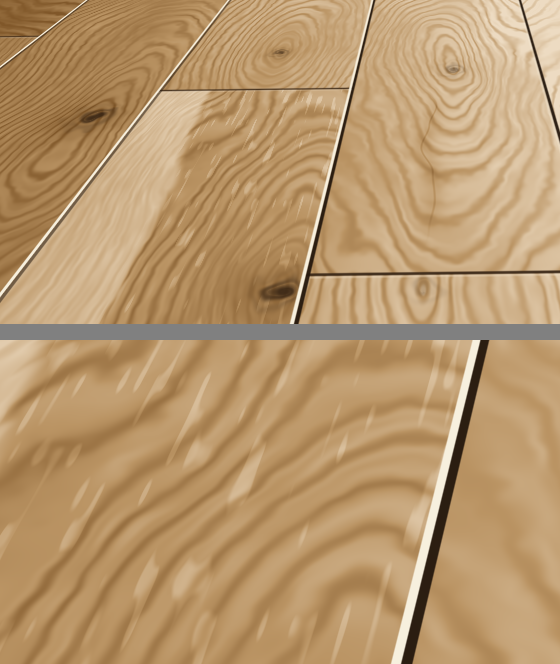
Top, the full canvas; bottom, a detail of the centre.
Write a Shadertoy shader that draws this texture.

```glsl
// Oak plank floor in perspective: staggered boards, knots, ring grain and bevelled seams.

const vec3 BROWN = vec3(0.50, 0.34, 0.16);
const vec3 HONEY = vec3(0.73, 0.58, 0.39);
const vec3 PALE  = vec3(0.93, 0.86, 0.76);
const vec3 BARK  = vec3(0.20, 0.13, 0.07);

const float BOARD_LENGTH = 3.5;
// Depth of the end joint in each lane, left to right
const float JOINTS[5] = float[](4.97, 6.0, 4.2, 2.77, 6.0);
// Knots: across, depth, radius, darkness
const vec4 KNOTS[5] = vec4[](
    vec4(-1.228, 3.92, 0.085, 1.0), vec4(-0.462, 4.67, 0.045, 0.7),
    vec4(-0.071, 2.69, 0.065, 1.0), vec4(0.536, 4.42, 0.06, 0.5),
    vec4(0.404, 2.68, 0.055, 0.3));

float hash(vec2 p) {
    vec3 q = fract(p.xyx * 0.1031);
    q += dot(q, q.yzx + 33.33);
    return fract((q.x + q.y) * q.z);
}

float noise(vec2 p) {
    vec2 i = floor(p), f = fract(p);
    f = f * f * (3.0 - 2.0 * f);
    return mix(mix(hash(i), hash(i + vec2(1, 0)), f.x),
               mix(hash(i + vec2(0, 1)), hash(i + vec2(1, 1)), f.x), f.y);
}

// Soft-edged stripe around zero
float stripe(float x, float halfWidth, float soft) {
    return 1.0 - smoothstep(halfWidth - soft, halfWidth + soft, abs(x));
}

vec3 woodColor(float tone) {
    tone = clamp(tone, 0.0, 1.0);
    return tone < 0.5 ? mix(BROWN, HONEY, tone * 2.0) : mix(HONEY, PALE, tone * 2.0 - 1.0);
}

void mainImage(out vec4 fragColor, in vec2 fragCoord) {
    vec2 uv = fragCoord / iResolution.xy;
    vec2 p = vec2(uv.x * 1.735, uv.y);

    // Floor plane: x counts lanes, y runs away from the viewer
    float drop = 1.837 - p.y + 0.012 * (p.x - 0.9);
    vec2 q = vec2((p.x - 1.364) / (drop * 0.535) + 0.46, 4.67 / drop);
    vec2 pixel = vec2(1.735 / (iResolution.x * drop * 0.535), q.y / (drop * iResolution.y));

    // Board under this point
    float lane = floor(q.x);
    float joint = JOINTS[int(clamp(lane + 3.0, 0.0, 4.0))];
    float along = (q.y - joint) / BOARD_LENGTH;
    vec2 board = vec2(lane, floor(along));
    float seed = hash(board + 17.0);
    vec2 shift = vec2(seed * 37.0, seed * 61.0) + 20.0;

    // Knots set the heart of the ring pattern
    vec2 heart = vec2(lane + seed, 1.5 + 5.0 * hash(board + 5.0));
    float knotDark = 0.0, knotHalo = 0.0;
    float ragged = noise(q * vec2(22.0, 17.0) + shift);
    for (int i = 0; i < 5; i++) {
        vec4 knot = KNOTS[i];
        if (floor(knot.x) != lane || floor((knot.y - joint) / BOARD_LENGTH) != board.y) continue;
        heart = knot.xy;
        vec2 d = (q - knot.xy) * vec2(1.0, 0.85);
        float r = length(d) / knot.z + (ragged - 0.5) * 0.8;
        float swirl = 0.55 + 0.45 * sin(r * 8.0 + atan(d.y, d.x));
        knotDark = knot.w * max(exp(-r * r * 5.0), swirl * exp(-r * r * 1.2));
        knotHalo = knot.w * exp(-r * r * 0.2);
    }

    // Stretched rings, warped at several scales
    float ring = length((q - heart) * vec2(1.0, 0.3))
        + 0.26 * noise(q * vec2(2.2, 1.0) + shift)
        + 0.05 * noise(q * vec2(7.0, 3.5) + shift)
        + 0.007 * noise(q * vec2(30.0, 24.0) + shift);
    float wave = 0.5 + 0.5 * sin(ring * 150.0 + 5.0 * noise(vec2(ring * 9.0, seed * 40.0)));
    float patchy = noise(q * vec2(3.0, 1.4) + shift + 9.0);
    float fibre = noise(vec2(ring * 90.0, q.y * 11.0) + shift);
    float fleck = smoothstep(0.72, 0.9, noise(vec2(q.x * 75.0, q.y * 9.0) + shift));

    // Tone: light from the upper right, then wood figure
    float tone = 0.37 + 0.38 * uv.x + 0.3 * uv.x * uv.x * uv.y;
    tone += (seed - 0.5) * 0.1 + (patchy - 0.5) * 0.2;
    float lines = wave * wave * wave * (0.35 + 0.65 * fibre);
    float figure = 0.12 + 0.3 * smoothstep(0.1, 0.8, patchy);

    // Front board of the middle lane: pale sapwood beside flecked heartwood
    if (lane == -1.0 && board.y < 0.0) {
        float edge = -0.729 + 0.065 * (4.2 - q.y) + 0.05 * (noise(vec2(q.y * 3.0, 2.0)) - 0.5);
        float sap = 1.0 - smoothstep(-0.02, 0.025, q.x - edge + 0.03 * (fibre - 0.5));
        tone += mix(-0.1 + 0.17 * fleck, 0.2, sap);
        figure *= 1.0 - 0.75 * sap;
    }
    if (lane == -3.0 && board.y >= 0.0) tone -= 0.2;

    // Dark heart streak in the wide pale board
    if (lane == 0.0 && board.y >= 0.0) {
        float streak = q.x - 0.41 - 0.07 * (noise(vec2(q.y * 5.0, 4.0)) - 0.5);
        float reach = smoothstep(2.9, 3.2, q.y) * (1.0 - smoothstep(3.9, 4.2, q.y));
        tone -= reach * (0.12 * exp(-streak * streak * 500.0) + 0.15 * stripe(streak, 0.004, 0.004));
    }
    tone += (fibre - 0.5) * 0.14 - lines * figure - knotHalo * 0.22;
    vec3 col = mix(woodColor(tone), BARK, clamp(knotDark, 0.0, 1.0) * 0.85);

    // End joints: dark gap with a lit near edge
    float gap = (along - round(along)) * BOARD_LENGTH;
    col = mix(col, PALE, 0.4 * stripe(gap + 0.013, 0.006, pixel.y));
    col = mix(col, BARK, 0.9 * stripe(gap, 0.007, pixel.y));

    // Long seams: bright bevel on the left, shadow on the right
    float seam = round(q.x), side = q.x - seam;
    float shaded = step(0.5, seam);
    float dark = seam < -0.5 ? 0.55 : 0.95;
    col = mix(col, BARK * 0.7, dark * stripe(side - 0.005, 0.008, pixel.x));
    col = mix(col, vec3(0.97, 0.94, 0.87), (1.0 - 0.65 * shaded) * stripe(side + 0.008, 0.0065, pixel.x));

    fragColor = vec4(col, 1.0);
}
```
